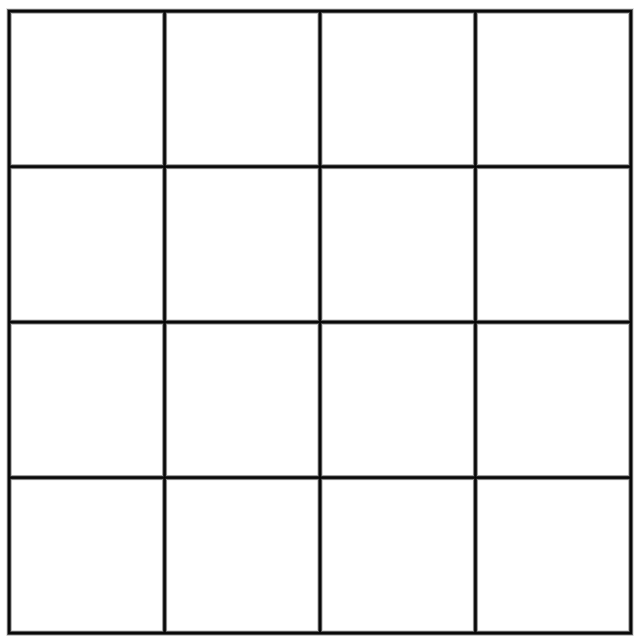
Write a WebGL 2 fragment shader that draws this pattern.

```glsl
#version 300 es
precision highp float;
// A framed square grid of thin, slightly soft black lines on white paper.
// Each point is folded to its nearest grid line, and the distance to that
// line, clipped to the outer frame, sets the ink coverage.

uniform vec2 u_resolution;
out vec4 outColor;

// Lengths are fractions of the canvas height
const vec2 CELLS = vec2(4.0, 4.0);
const vec2 GRID_CENTER = vec2(0.5, 0.4951);  // fraction of each canvas side
const vec2 PITCH = vec2(0.2436, 0.2437);
const float LINE_WIDTH = 0.0059;
const float EDGE_BLUR = 0.0043;              // full width of the soft edge
const vec3 PAPER = vec3(1.0);
const vec3 INK = vec3(0.03);

// Distance to the nearest line of a grid centred on the origin
float gridDistance(vec2 p) {
  vec2 cell = p / PITCH + 0.5 * CELLS;
  vec2 nearestLine = clamp(floor(cell + 0.5), vec2(0.0), CELLS);
  vec2 toLine = abs(cell - nearestLine) * PITCH;

  // Stop the lines at the outer frame
  vec2 beyondFrame = abs(p) - 0.5 * CELLS * PITCH;
  float outside = max(beyondFrame.x, beyondFrame.y);
  return max(min(toLine.x, toLine.y), outside);
}

void main() {
  vec2 p = (gl_FragCoord.xy - GRID_CENTER * u_resolution) / u_resolution.y;

  // Soft edge, never narrower than one pixel
  float halfEdge = 0.5 * max(EDGE_BLUR, 1.0 / u_resolution.y);
  float edgeDistance = gridDistance(p) - 0.5 * LINE_WIDTH;
  float coverage = 1.0 - smoothstep(-halfEdge, halfEdge, edgeDistance);

  outColor = vec4(mix(PAPER, INK, coverage), 1.0);
}
```
